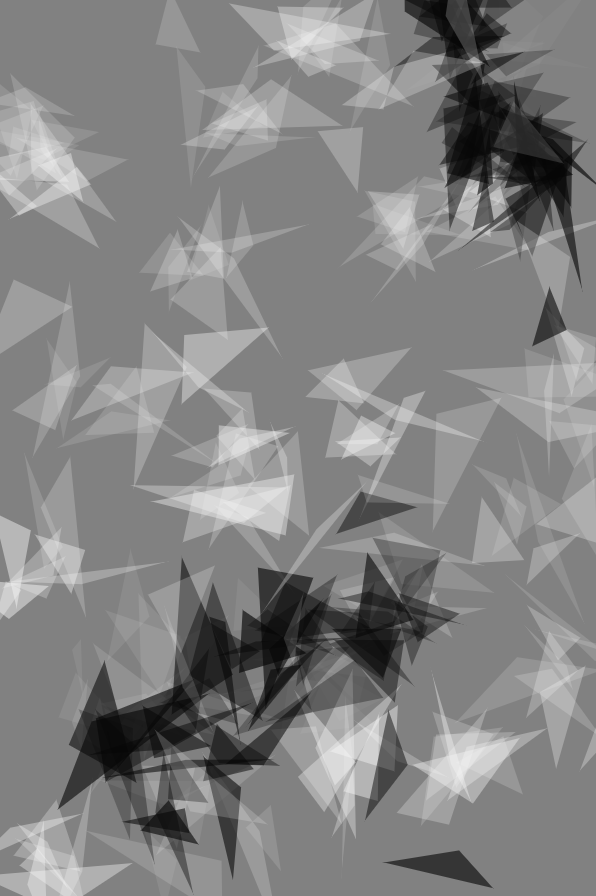
This background is drawn by a WebGL 1 fragment shader. Its source:

```glsl
precision highp float;
uniform vec2 u_resolution;

// Tones and opacities
const float BACK_TONE = 0.505;
const float LIGHT_INK = 0.97;
const float DARK_INK = 0.02;
const vec2 LIGHT_OPACITY = vec2(0.16, 0.38);
const float DARK_OPACITY = 0.5;
const float LONE_OPACITY = 0.3;

// Shard sizes, in canvas widths
const vec2 SHARD_LENGTH = vec2(0.09, 0.27);
const vec2 SHARD_HALF_BASE = vec2(0.008, 0.058);
const float CLUSTER_REACH = 0.36;

// Counts
const int SHARDS = 8;
const int DARK_CLUSTERS = 6;
const int LONE_SHARDS = 30;
const vec2 LIGHT_CELLS = vec2(4.0, 6.0);
const int LIGHT_CLUSTERS = 24;

// Ends of the two dark bands, as fractions of the canvas
const vec4 LOWER_BAND = vec4(0.18, 0.15, 0.67, 0.30);
const vec4 UPPER_BAND = vec4(0.74, 0.98, 0.96, 0.80);

vec4 hash4(float n) {
  return fract(sin(n * vec4(12.989, 78.233, 39.425, 57.113) + 1.7) * 43758.5);
}

float segmentDistance(vec2 p, vec2 a, vec2 b) {
  vec2 along = b - a;
  float t = clamp(dot(p - a, along) / dot(along, along), 0.0, 1.0);
  return length(p - a - along * t);
}

// Signed distance to the line a-b, positive on its left
float leftOf(vec2 p, vec2 a, vec2 b) {
  vec2 e = normalize(b - a);
  return e.x * (p.y - a.y) - e.y * (p.x - a.x);
}

// Coverage of one random triangle pointing away from the origin
float shard(vec2 p, float seed, float spread) {
  vec4 h = hash4(seed);
  vec4 k = hash4(seed + 0.37);
  float angle = 6.2832 * h.x;
  vec2 dir = vec2(cos(angle), sin(angle));
  vec2 side = vec2(-dir.y, dir.x);
  float len = mix(SHARD_LENGTH.x, SHARD_LENGTH.y, h.y * h.y);
  float halfBase = mix(SHARD_HALF_BASE.x, SHARD_HALF_BASE.y, h.z);
  float skew = (h.w - 0.5) * len * 0.7;

  p -= (k.xy - 0.5) * spread;
  vec2 tip = dir * len * 0.65;
  vec2 left = side * halfBase - dir * (len * 0.3 - skew);
  vec2 right = -side * halfBase - dir * (len * 0.3 + skew);
  float inside = min(leftOf(p, tip, left), min(leftOf(p, left, right), leftOf(p, right, tip)));
  return clamp(inside * u_resolution.x + 0.5, 0.0, 1.0);
}

// Overlapping translucent shards that burst from one centre
float paintCluster(float tone, vec2 p, float seed, float spread, float ink, float opacity) {
  if (length(p) > CLUSTER_REACH) return tone;
  for (int i = 0; i < SHARDS; i++) {
    float id = seed + float(i) * 1.13;
    float alpha = opacity * mix(0.5, 1.3, hash4(id + 0.71).x);
    tone = mix(tone, ink, alpha * shard(p, id, spread));
  }
  return tone;
}

float paintBand(float tone, vec2 p, vec4 band, vec2 canvas, float seed) {
  for (int i = 0; i < DARK_CLUSTERS; i++) {
    float id = seed + float(i) * 17.3;
    vec4 h = hash4(id);
    vec2 centre = mix(band.xy, band.zw, (float(i) + 0.5 * h.x) / float(DARK_CLUSTERS));
    centre = centre * canvas + (h.yz - 0.5) * 0.16;
    tone = paintCluster(tone, p - centre, id, 0.15, DARK_INK, DARK_OPACITY);
  }
  return tone;
}

void main() {
  vec2 canvas = vec2(1.0, u_resolution.y / u_resolution.x);
  vec2 p = gl_FragCoord.xy / u_resolution.x;
  float tone = BACK_TONE;

  // Light bursts in jittered cells, fainter close to the dark bands
  for (int i = 0; i < LIGHT_CLUSTERS; i++) {
    float n = float(i);
    vec4 h = hash4(n * 23.7 + 5.0);
    vec2 cell = vec2(mod(n, LIGHT_CELLS.x), floor(n / LIGHT_CELLS.x));
    vec2 centre = (cell + mix(vec2(0.1), vec2(0.9), h.xy)) / LIGHT_CELLS * canvas;
    float gap = min(segmentDistance(centre, LOWER_BAND.xy * canvas, LOWER_BAND.zw * canvas),
                    segmentDistance(centre, UPPER_BAND.xy * canvas, UPPER_BAND.zw * canvas));
    float opacity = mix(LIGHT_OPACITY.x, LIGHT_OPACITY.y, h.z) * smoothstep(0.0, 0.15, gap);
    float spread = mix(0.08, 0.24, h.w);
    tone = paintCluster(tone, p - centre, n * 19.1 + 3.0, spread, LIGHT_INK, opacity);
  }

  // Dark bands
  tone = paintBand(tone, p, LOWER_BAND, canvas, 611.0);
  tone = paintBand(tone, p, UPPER_BAND, canvas, 857.0);

  // Lone shards of either tone
  for (int i = 0; i < LONE_SHARDS; i++) {
    float id = 1201.0 + float(i) * 7.9;
    vec4 h = hash4(id + 0.53);
    float isDark = step(0.7, h.z);
    float alpha = LONE_OPACITY * mix(0.4 + 0.6 * h.w, 1.4 + h.w, isDark);
    tone = mix(tone, mix(LIGHT_INK, DARK_INK, isDark), alpha * shard(p - h.xy * canvas, id, 0.0));
  }

  gl_FragColor = vec4(vec3(tone), 1.0);
}
```
